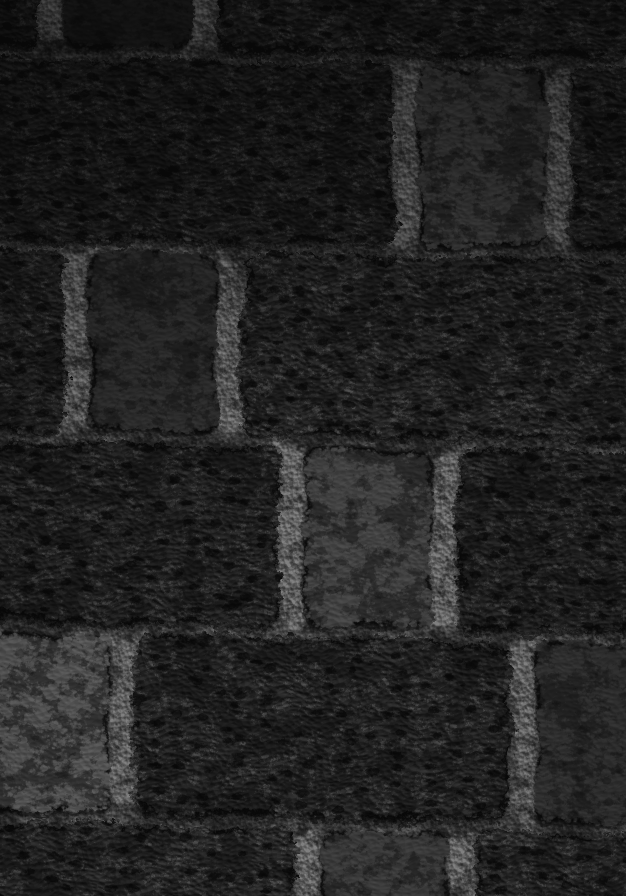
A WebGL 2 fragment shader for this texture:

```glsl
#version 300 es
precision highp float;

uniform vec2 u_resolution;
out vec4 fragColor;

// Layout, in units of the canvas height; lists run from the top course down
const float COURSE = 0.2135;        // height of one course with its joint
const float FIRST_JOINT = 0.058;    // depth of the highest bed joint
const float TILT = 0.0186;          // courses sink to the right
const float HEADER_HALF = 0.069;
const float BED_JOINT = 0.019;
const float SIDE_JOINT = 0.034;
const float CORNER = 0.012;
const float PERIOD[6] = float[](0.66, 0.66, 0.66, 0.65, 0.618, 0.66);
const float HEADER_CENTRE[6] = float[](0.143, 0.539, 0.171, 0.411, 0.052, 0.431);

// Tones and light
const float HEADER_TONE[6] = float[](0.085, 0.150, 0.115, 0.150, 0.185, 0.135);
const float STRETCHER_TONE = 0.092;
const float SIDE_MORTAR = 0.275;
const float BED_MORTAR = 0.150;
const float FAR_COLUMN_DIM = 0.65;
const float CLAY_BUMP = 1.25;
const float HEADER_BUMP = 0.45;
const float MORTAR_BUMP = 0.95;
const vec2 TO_LIGHT = vec2(0.45, 0.89);
const float SHADOW_REACH = 0.007;
const float BUMP_STEP = 0.002;

struct Brick {
    float edge;      // signed distance, negative inside
    vec2 local;      // position from the brick centre
    float tone;
    bool header;
};

vec2 hash2(vec2 p) {
    vec3 q = fract(p.xyx * vec3(0.1031, 0.1030, 0.0973));
    q += dot(q, q.yzx + 33.33);
    return fract((q.xx + q.yz) * q.zy);
}

// Cellular noise: distance to the nearest scattered point
float cells(vec2 p) {
    vec2 base = floor(p), f = p - base;
    float nearest = 4.0;
    for (int y = -1; y <= 1; y++)
        for (int x = -1; x <= 1; x++) {
            vec2 n = vec2(x, y);
            vec2 d = n + hash2(base + n) - f;
            nearest = min(nearest, dot(d, d));
        }
    return sqrt(nearest);
}

// Layered cells, roughly 0 to 1
float layers(vec2 p) {
    float sum = 0.0, weight = 0.36;
    for (int i = 0; i < 4; i++) {
        sum += weight * cells(p);
        p = mat2(1.7, 1.3, -1.3, 1.7) * p + 7.1;
        weight *= 0.78;
    }
    return sum;
}

vec2 wobble(vec2 p) {
    return vec2(sin(p.y * 37.0 + 2.0 * sin(p.x * 19.0)) + 0.5 * sin(p.y * 91.0 + p.x * 23.0),
                sin(p.x * 29.0 + 2.0 * sin(p.y * 13.0)) + 0.5 * sin(p.x * 83.0 + p.y * 31.0));
}

// Alternating short and long bricks, shifted course by course
Brick findBrick(vec2 p, float chip) {
    p += 0.0022 * wobble(p);
    float depth = (1.0 - p.y - TILT * p.x - FIRST_JOINT) / COURSE;
    int row = clamp(int(floor(depth)) + 1, 0, 5);
    float along = (p.x - HEADER_CENTRE[row]) / PERIOD[row];
    float column = floor(along + 0.5);
    float x = (along - column) * PERIOD[row];

    Brick b;
    b.header = abs(x) < HEADER_HALF + 0.5 * SIDE_JOINT;
    b.tone = HEADER_TONE[row] * (column == 0.0 ? 1.0 : FAR_COLUMN_DIM);
    float halfWidth = HEADER_HALF;
    if (!b.header) {
        b.tone = STRETCHER_TONE * (0.9 + 0.2 * hash2(vec2(column + 0.5 * sign(x), row)).x);
        x -= sign(x) * 0.5 * PERIOD[row];
        halfWidth = 0.5 * PERIOD[row] - HEADER_HALF - SIDE_JOINT;
    }
    b.local = vec2(x, (0.5 - fract(depth)) * COURSE);
    vec2 q = abs(b.local) - vec2(halfWidth, 0.5 * (COURSE - BED_JOINT)) + CORNER;
    b.edge = length(max(q, 0.0)) + min(max(q.x, q.y), 0.0) - CORNER;
    b.edge += chip * (b.header ? 0.6 : 1.0);
    return b;
}

// Wrinkled clay on bricks, crumbs in the mortar
float relief(vec2 p, float brick) {
    vec2 w = p + 0.002 * wobble(p * 2.0);
    float clay = 0.7 * cells(w * vec2(45.0, 105.0)) + 0.8 * cells(w * vec2(125.0, 200.0));
    float crumbs = 0.8 * cells(p * 95.0) + 0.7 * cells(p * 205.0);
    return mix(crumbs, clay, brick);
}

void main() {
    vec2 p = gl_FragCoord.xy / u_resolution.y;
    float across = gl_FragCoord.x / u_resolution.x;
    float blotch = layers(p * vec2(19.0, 22.0));
    float crumble = layers(p * 47.0 + 11.0);
    float chip = 0.024 * (blotch - 0.5) + 0.018 * (crumble - 0.5);
    Brick b = findBrick(p, chip);
    float brick = smoothstep(0.0013, -0.0013, b.edge);
    float fine = relief(p, brick);
    float bump = fine - relief(p + TO_LIGHT * BUMP_STEP, brick);

    // Brick faces: flaked pale wear, small pits and bright flecks
    float worn = smoothstep(0.54, 0.36, blotch + 0.45 * (crumble - 0.5));
    float pits = smoothstep(0.20, 0.08, cells(p * vec2(27.0, 46.0)) + 0.5 * (crumble - 0.5));
    float flecks = smoothstep(0.40, 0.28, crumble) * smoothstep(0.62, 0.42, blotch);
    float face = b.tone * (b.header ? 0.85 + 3.4 * b.tone * worn : 0.78 + 0.36 * worn + 0.6 * flecks);
    face *= max(0.25, 1.0 + bump * (b.header ? HEADER_BUMP : CLAY_BUMP));
    face *= 1.0 - pits * (b.header ? 0.3 : 0.65);

    // Mortar: pale in the side joints, dull in the beds, crumbling in patches
    float side = smoothstep(0.106, 0.084, abs(b.local.y) + 0.05 * (blotch - 0.5));
    float mortar = mix(BED_MORTAR, SIDE_MORTAR, side);
    mortar *= 0.55 + 0.65 * smoothstep(0.66, 0.36, 0.5 * (blotch + crumble));
    mortar *= max(0.2, 1.0 + MORTAR_BUMP * bump);

    // Cast shadow and broken dark crevices round each brick
    float cover = findBrick(p + TO_LIGHT * SHADOW_REACH, chip).edge;
    float shadow = smoothstep(0.001, -0.003, cover) * (1.0 - brick);
    float crevice = exp(-pow(b.edge / 0.0024, 2.0)) * smoothstep(0.38, 0.54, blotch);
    float tone = mix(mortar, face, brick) * (1.0 - 0.6 * shadow) * (1.0 - 0.75 * crevice);

    // Light pools low in the middle and fades upward
    float light = mix(0.65, 1.2, smoothstep(1.02, 0.40, p.y));
    light *= 1.0 - 0.5 * pow(across - 0.5, 2.0);
    fragColor = vec4(vec3(clamp(tone * light + 0.012, 0.03, 0.5)), 1.0);
}
```
